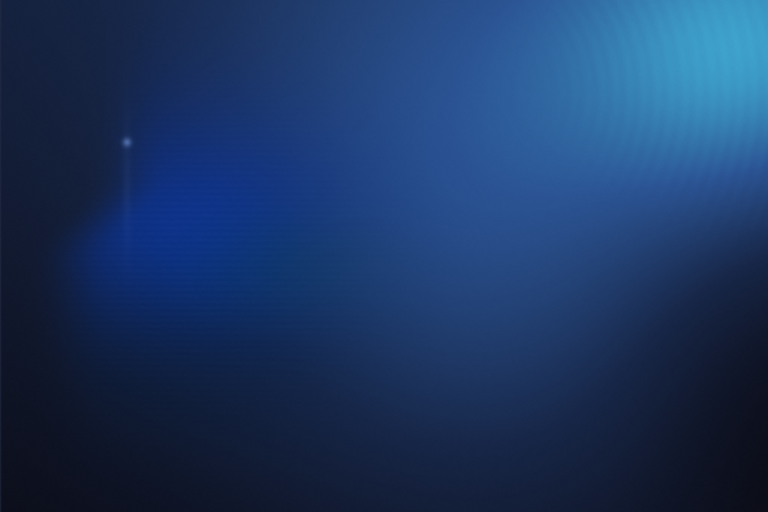
Write a WebGL 2 fragment shader that draws this background.

```glsl
#version 300 es
precision highp float;
// Dark navy backdrop with a cyan corner light, a broad blue haze and a vivid blue cloud.

uniform vec2 u_resolution;
out vec4 outColor;

// Ramp from shade to full light
const vec3 INK  = vec3(0.040, 0.040, 0.075);
const vec3 NAVY = vec3(0.090, 0.150, 0.280);
const vec3 BLUE = vec3(0.170, 0.330, 0.580);
const vec3 CYAN = vec3(0.245, 0.640, 0.800);

// Cloud colours
const vec3 CLOUD_LOW  = vec3(0.040, 0.130, 0.280);
const vec3 CLOUD_HIGH = vec3(0.050, 0.205, 0.590);
const vec3 CLOUD_TEAL = vec3(0.040, 0.240, 0.430);
const vec3 SPARK      = vec3(0.200, 0.240, 0.300);
const vec3 RIM        = vec3(0.150, 0.180, 0.280);

// Layout: x spans 0..SPAN, y spans 0..1
const float SPAN = 1.5;
const vec2 HAZE_POS   = vec2(0.95, 0.62);
const vec2 HAZE_SIZE  = vec2(0.42, 0.48);
const vec2 CORNER_POS  = vec2(1.50, 0.91);
const vec2 CORNER_SIZE = vec2(0.255, 0.215);
const vec2 SHADE_POS  = vec2(1.52, 0.25);
const vec2 SHADE_SIZE = vec2(0.22, 0.25);
const vec2 CLOUD_POS  = vec2(0.38, 0.50);
const vec2 CLOUD_SIZE = vec2(0.22, 0.19);
const vec2 TEAL_POS   = vec2(0.64, 0.48);
const vec2 SPARK_POS  = vec2(0.248, 0.722);
const vec2 RING_POS   = vec2(0.90, 0.82);
const float RING_STEP = 0.027;
const float SCAN_STEP = 0.012;
const float GRAIN     = 0.006;

float hash(vec2 p) {
    return fract(sin(dot(p, vec2(12.9898, 78.233))) * 43758.5453);
}

float glow(vec2 p, vec2 center, vec2 size) {
    vec2 d = (p - center) / size;
    return exp(-0.5 * dot(d, d));
}

vec3 lightRamp(float t) {
    vec3 c = mix(INK, NAVY, clamp(t, 0.0, 1.0));
    c = mix(c, BLUE, clamp(t - 1.0, 0.0, 1.0));
    return mix(c, CYAN, clamp(t - 2.0, 0.0, 1.0));
}

// Soft blob whose left side steps inward toward the top
float cloudMask(vec2 p) {
    float edge = mix(0.10, 0.22, smoothstep(0.48, 0.66, p.y));
    float side = smoothstep(edge - 0.05, edge + 0.11, p.x);
    return 0.96 * side * glow(p, CLOUD_POS, CLOUD_SIZE);
}

void main() {
    vec2 uv = gl_FragCoord.xy / u_resolution;
    vec2 p = uv * vec2(SPAN, 1.0);

    // Broad light field
    float corner = glow(p, CORNER_POS, CORNER_SIZE);
    float light = 0.10 + 0.65 * p.y;
    light += 1.40 * glow(p, HAZE_POS, HAZE_SIZE);
    light += 1.75 * corner;
    light -= 0.45 * glow(p, SHADE_POS, SHADE_SIZE);

    // Faint concentric bands in the lit corner
    float rings = sin(6.28318 * length(p - RING_POS) / RING_STEP);
    light += 0.022 * rings * smoothstep(0.05, 0.5, corner);
    vec3 color = lightRamp(light);

    // Vivid cloud with a teal heart and fine scan lines
    float cloud = cloudMask(p);
    vec3 cloudColor = mix(CLOUD_LOW, CLOUD_HIGH, smoothstep(0.20, 0.62, p.y));
    cloudColor = mix(cloudColor, CLOUD_TEAL, 0.7 * glow(p, TEAL_POS, vec2(0.16, 0.08)));
    color = mix(color, cloudColor, cloud);
    color += 0.005 * cloud * sin(6.28318 * p.y / SCAN_STEP);

    // Small spark with a vertical trail
    float trail = glow(p, SPARK_POS - vec2(0.0, 0.08), vec2(0.006, 0.09));
    color += SPARK * (glow(p, SPARK_POS, vec2(0.006)) + 0.12 * trail);

    // Hairline rim on the left and grain against banding
    color = mix(color, RIM, 0.5 * (1.0 - smoothstep(0.001, 0.004, p.x)));
    color += GRAIN * (hash(floor(p * 342.0)) - 0.5);

    outColor = vec4(clamp(color, 0.0, 1.0), 1.0);
}
```
